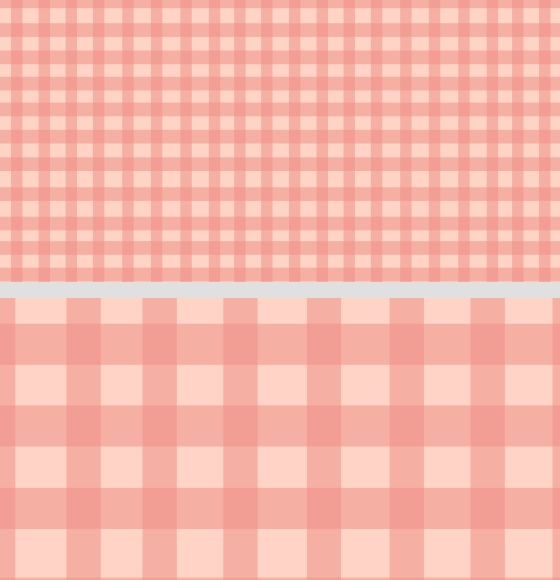
Top: the whole. Bottom: its middle third, enlarged.
This pattern is drawn by a WebGL 1 fragment shader. Its source:

```glsl
precision highp float;
// Peach gingham: 20 upright bands cross 11 level bands, darker where they overlap.
// Each band set has an even pitch, shifted by a hand-drawn wobble that repeats
// every ten bands and is built from four harmonics.

uniform vec2 u_resolution;

const float TAU = 6.2831853;
const float SHEET_HEIGHT = 387.0;   // height of the canvas in cloth units
const float WOBBLE_PERIOD = 10.0;   // bands before the uneven spacing repeats

const vec3 LIGHT = vec3(1.0, 0.83, 0.78);
const vec3 MEDIUM = vec3(0.96, 0.69, 0.64);
const vec3 DARK = vec3(0.95, 0.62, 0.58);

// Offset of a band from its even position, as a short Fourier series
float wobble(float index, vec4 cosines, vec4 sines) {
  vec4 phase = vec4(1.0, 2.0, 3.0, 4.0) * TAU * index / WOBBLE_PERIOD;
  return dot(cosines, cos(phase)) + dot(sines, sin(phase));
}

// Smoothed coverage of the band nearest to a position along one axis
float bands(float position, float start, float pitch, float width,
            vec4 cosines, vec4 sines, float pixel) {
  float index = floor((position - start) / pitch + 0.5);
  float center = start + pitch * index + wobble(index, cosines, sines);
  float inside = 0.5 * width - abs(position - center);
  return clamp(inside / pixel + 0.5, 0.0, 1.0);
}

void main() {
  float pixel = SHEET_HEIGHT / u_resolution.y;
  vec2 cloth = gl_FragCoord.xy * pixel;
  float fromTop = SHEET_HEIGHT - cloth.y;

  // Upright and level bands, each with its own spacing
  float upright = bands(cloth.x, 23.64, 38.14, 15.7,
                        vec4(-1.05, 0.11, 0.43, -0.15),
                        vec4(-2.14, 1.08, 0.37, -0.38), pixel);
  float level = bands(fromTop, 2.58, 37.49, 18.8,
                      vec4(1.61, -1.88, -0.74, 0.25),
                      vec4(-0.80, 0.01, 0.70, 0.40), pixel);

  // Overlapping translucent layers
  vec3 color = mix(mix(LIGHT, MEDIUM, level), mix(MEDIUM, DARK, level), upright);
  gl_FragColor = vec4(color, 1.0);
}
```
